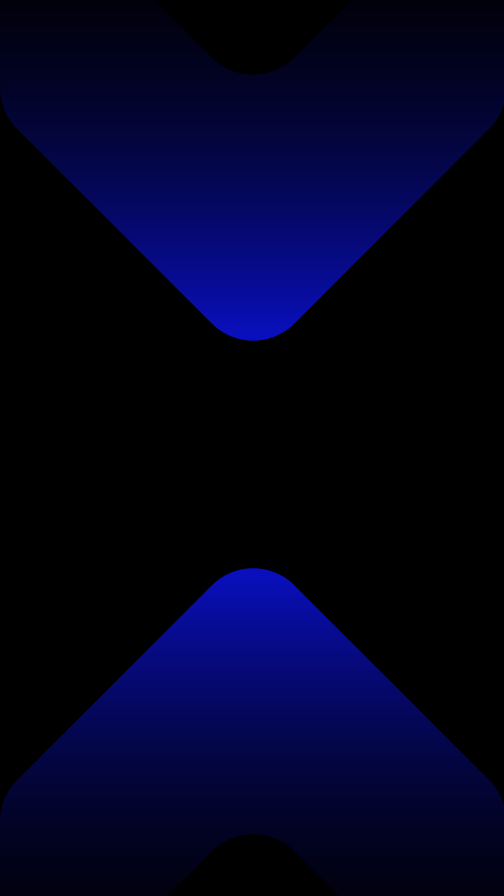
Write a WebGL 2 fragment shader that draws this background.

```glsl
#version 300 es
precision highp float;
// Two rounded blue chevrons on black, pointing at each other across a gap.
// The plane is folded about a horizontal axis; each chevron is a rounded
// wedge minus a copy of itself, shaded by a fade that starts at its tip.

#define AXIS vec2(0.0013, 0.4928)       // x from centre, y from bottom
#define TIP_GAP 0.1270                  // axis to chevron tip
#define THICKNESS 0.2969                // tip to notch
#define HALF_DIAGONAL 0.2174            // wedge size before rounding
#define CORNER_RADIUS 0.0651
#define FADE_LENGTH 0.495
#define FADE_POWER 1.9
#define TIP_COLOR vec3(0.037, 0.060, 0.760)

uniform vec2 u_resolution;
out vec4 fragColor;

// Signed distance to a rounded wedge: tip at the origin, opening along +y,
// its sides turning upright where the half diamond is widest.
float wedgeDistance(vec2 p) {
    float centre = HALF_DIAGONAL + CORNER_RADIUS;
    vec2 q = vec2(abs(p.x), max(centre - p.y, 0.0));
    float h = clamp((q.x - q.y) / HALF_DIAGONAL, -1.0, 1.0);
    vec2 nearest = 0.5 * HALF_DIAGONAL * vec2(1.0 + h, 1.0 - h);
    float side = sign(q.x + q.y - HALF_DIAGONAL);
    return side * length(q - nearest) - CORNER_RADIUS;
}

void main() {
    // Units of canvas height, folded so both chevrons share one shape
    vec2 p = (gl_FragCoord.xy - vec2(0.5 * u_resolution.x, 0.0)) / u_resolution.y - AXIS;
    p.y = abs(p.y) - TIP_GAP;

    // Outer wedge with the notch cut away
    float outer = wedgeDistance(p);
    float notch = wedgeDistance(p - vec2(0.0, THICKNESS));
    float chevron = max(outer, -notch);
    float coverage = clamp(0.5 - chevron * u_resolution.y, 0.0, 1.0);

    // Brightness falls away from the tip
    float fade = pow(clamp(1.0 - p.y / FADE_LENGTH, 0.0, 1.0), FADE_POWER);
    fragColor = vec4(TIP_COLOR * fade * coverage, 1.0);
}
```
